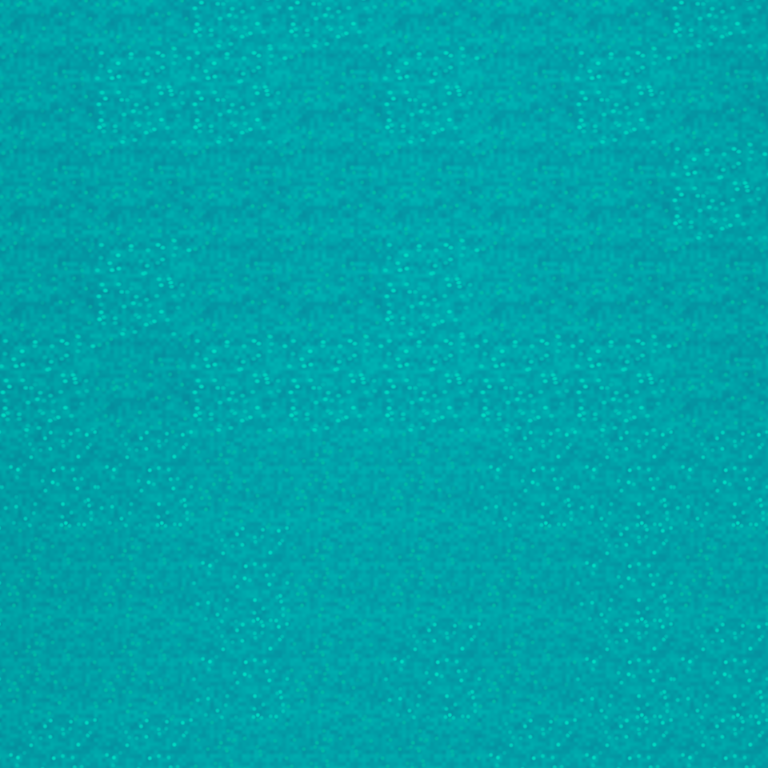
A WebGL 1 fragment shader for this texture:

```glsl
precision highp float;
// Turquoise glittering water: a mosaic of repeating tiles in four variants.
// Wrapped fine grain and stretched ripples give the mottling, cellular dots
// the glints, and layered sines the broad, faint shading.

uniform vec2 u_resolution;

#define TILES 8.0
#define GRAIN_CELLS 24.0
#define GLINT_CELLS 14.0
#define GRAIN_CONTRAST 1.9
#define RIPPLE_CONTRAST 1.1
#define SPARKLY_SHARE 0.5
#define GLINT_RADIUS 0.45
#define DEEP vec3(0.01, 0.607, 0.648)
#define LIGHT vec3(0.0, 0.66, 0.675)
#define GLINT vec3(0.0, 0.86, 0.76)
#define GREEN_GLINT vec3(0.0, 0.76, 0.65)

float hash(vec2 p) {
  vec3 q = fract(vec3(p.xyx) * 0.1031);
  q += dot(q, q.yzx + 33.33);
  return fract((q.x + q.y) * q.z);
}

// x: 1 for a sparkly tile, y: 1 for a tile in the streaky upper part
vec2 tileKind(vec2 tile) {
  return vec2(step(hash(tile + 17.0), SPARKLY_SHARE), step(4.0, tile.y));
}

float tileSeed(vec2 kind) {
  return 41.0 * kind.x + 97.0 * kind.y;
}

// Random value of a cell, repeated in all tiles of the same kind
float tiledHash(vec2 cell, vec2 cells) {
  vec2 kind = tileKind(floor((cell + 0.5) / cells));
  return hash(mod(cell, cells) + tileSeed(kind));
}

float tiledNoise(vec2 p, vec2 cells) {
  p *= cells;
  vec2 cell = floor(p);
  vec2 f = fract(p);
  f = f * f * (3.0 - 2.0 * f);
  float low = mix(tiledHash(cell, cells), tiledHash(cell + vec2(1.0, 0.0), cells), f.x);
  float high = mix(tiledHash(cell + vec2(0.0, 1.0), cells), tiledHash(cell + 1.0, cells), f.x);
  return mix(low, high, f.y);
}

// Cellular glints: x is the bright strength, y the green strength
vec2 glints(vec2 p) {
  p *= GLINT_CELLS;
  vec2 home = floor(p);
  vec2 strength = vec2(0.0);
  for (int j = -1; j <= 1; j++) {
    for (int i = -1; i <= 1; i++) {
      vec2 cell = home + vec2(float(i), float(j));
      vec2 kind = tileKind(floor((cell + 0.5) / GLINT_CELLS));
      vec2 local = mod(cell, GLINT_CELLS);
      vec2 key = local + tileSeed(kind);
      vec2 jitter = vec2(hash(key + 211.0), hash(key + 307.0));
      // Sparkly tiles gather their glints into loose clusters
      float cluster = sin(local.x * 0.9 + 1.3 * sin(local.y * 0.7)) * sin(local.y * 0.9 + 0.6);
      float density = mix(0.28, 0.3 + 0.25 * cluster, kind.x);
      float present = step(hash(key + 401.0), density);
      vec2 away = (p - cell - jitter) * vec2(1.0 - 0.2 * kind.x * kind.y, 1.0);
      float dot0 = 1.0 - smoothstep(0.08, GLINT_RADIUS, length(away));
      float power = present * dot0 * mix(0.3, 1.0, hash(key + 503.0));
      strength = max(strength, power * vec2(kind.x, 0.8 * (1.0 - kind.x)));
    }
  }
  return strength;
}

void main() {
  vec2 uv = gl_FragCoord.xy / u_resolution;
  vec2 p = uv * TILES + vec2(0.0, 0.5);

  // Fine mottling, with flat ripples stronger in the upper part
  float grain = tiledNoise(p, vec2(GRAIN_CELLS)) - 0.5;
  float ripple = tiledNoise(p, vec2(5.0, 15.0)) - 0.5;
  float streaky = mix(0.6, 1.0, smoothstep(0.4, 0.48, uv.y));
  float tone = 0.45 + GRAIN_CONTRAST * grain + RIPPLE_CONTRAST * streaky * ripple;

  // Broad light: darker at the sides and in the lower right
  float shade = sin(3.14159 * uv.x) - 0.64;
  shade += 0.35 * sin(3.0 * uv.y + 2.0 * uv.x - 2.5);
  shade += 0.15 * sin(9.0 * uv.x - 6.0 * uv.y);
  vec3 color = mix(DEEP, LIGHT, tone) * (1.0 + 0.03 * shade);

  vec2 glint = glints(p);
  color = mix(color, GREEN_GLINT, glint.y);
  color = mix(color, GLINT, glint.x);
  gl_FragColor = vec4(clamp(color, 0.0, 1.0), 1.0);
}
```
